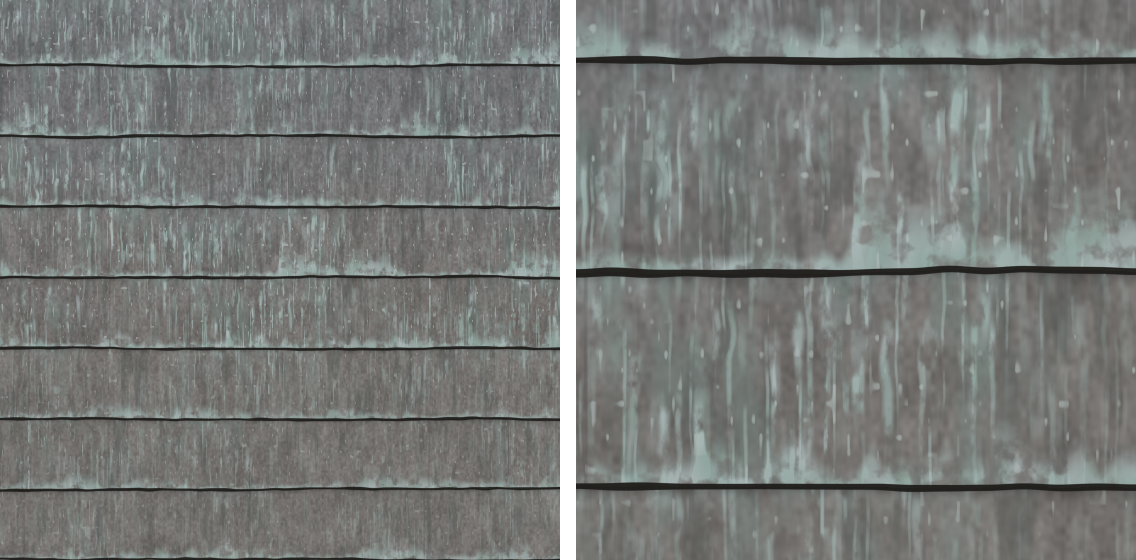
Left: the whole. Right: its middle third, enlarged.
Reproduce this texture procedurally as a Shadertoy shader.

```glsl
// Weathered copper cladding: eight overlapping courses with verdigris runs and dark seams.

float hash(vec2 p) {
    vec3 q = fract(p.xyx * vec3(0.1031, 0.1030, 0.0973));
    q += dot(q, q.yzx + 33.33);
    return fract((q.x + q.y) * q.z);
}

float noise(vec2 p) {
    vec2 i = floor(p), f = fract(p);
    f = f * f * (3.0 - 2.0 * f);
    return mix(mix(hash(i), hash(i + vec2(1, 0)), f.x),
               mix(hash(i + vec2(0, 1)), hash(i + vec2(1, 1)), f.x), f.y);
}

float fbm(vec2 p) {
    float sum = 0.0, gain = 0.533;
    for (int i = 0; i < 4; i++) {
        sum += gain * noise(p);
        p = p * 2.03 + 17.7;
        gain *= 0.5;
    }
    return sum;
}

// Thin runs, one per column, each fading upward and downward from its own span
float drips(float x, float height, float row, float columns) {
    float wobble = 0.3 * (noise(vec2(x * 40.0, height * 7.0 + row * 5.0)) - 0.5);
    float u = x * columns + wobble;
    vec2 id = vec2(floor(u), row * 13.0 + columns);
    float top = 0.35 + 0.8 * hash(id);
    float span = 0.25 + 0.9 * hash(id + 41.3);
    float along = (top - height) / span;
    float width = mix(0.3, 0.12, clamp(along, 0.0, 1.0));
    float side = abs(fract(u) - 0.35 - 0.3 * hash(id + 7.9));
    float fade = smoothstep(0.0, 0.12, along) * (1.0 - smoothstep(0.4, 1.0, along));
    return (1.0 - smoothstep(width * 0.2, width, side)) * fade * step(0.4, hash(id + 91.7));
}

void mainImage(out vec4 fragColor, in vec2 fragCoord) {
    vec2 uv = fragCoord / iResolution.xy;
    float x = uv.x;

    // Courses: signed distance to the nearest slightly bowed seam, in course heights
    float s = uv.y * 7.93;
    float seam = floor(s + 0.5);
    float bow = 0.035 * (noise(vec2(x * 7.0, seam * 9.0)) - 0.5)
              + 0.012 * (noise(vec2(x * 45.0, seam * 4.0)) - 0.5);
    float toSeam = s - seam + bow * (1.0 - 2.0 * abs(s - seam));
    float row = toSeam < 0.0 ? seam - 1.0 : seam;
    float height = toSeam < 0.0 ? 1.0 + toSeam : toSeam;
    float pixel = 7.93 / iResolution.y;

    // Panels: seven across, with joints shifted a little in each course
    float joint = x * 7.0 - 0.31 + 0.2 * (hash(vec2(row, 3.7)) - 0.5);
    vec2 panel = vec2(floor(joint), row);
    vec2 jointId = vec2(floor(joint + 0.5), row);
    float toJoint = abs(fract(joint + 0.5) - 0.5);

    // Bare metal: brown below, cooler above, with brushed tone
    vec2 local = vec2(x, height + row * 11.0);
    float cool = smoothstep(0.35, 0.95, uv.y + 0.3 * (fbm(vec2(x * 5.0, s)) - 0.5));
    vec3 color = mix(vec3(0.452, 0.436, 0.424), vec3(0.440, 0.440, 0.452), cool);
    color += 0.025 * (hash(panel + 5.1) - 0.5);
    color += 0.06 * (fbm(local * vec2(14.0, 2.5)) - 0.5);
    color += 0.11 * (fbm(local * vec2(90.0, 4.0)) - 0.5);
    color += 0.06 * (noise(local * vec2(300.0, 24.0)) - 0.5);
    color += 0.05 * (noise(local * vec2(260.0, 33.0) + 71.0) - 0.5);

    // Wear grows toward the upper courses and gathers in broad patches
    float wear = mix(0.58, 1.0, smoothstep(0.1, 0.6, uv.y));
    wear *= 0.85 + 0.25 * hash(vec2(row, 8.3));
    float patches = smoothstep(0.25, 0.7, fbm(vec2(x * 11.0, s * 0.9 + 4.0)));

    // Green film and dark stains drawn out downward
    float film = smoothstep(0.42, 0.75, fbm(local * vec2(65.0, 2.0) + 6.0));
    color = mix(color, vec3(0.45, 0.52, 0.50), 0.55 * film * wear * patches);
    float stain = smoothstep(0.52, 0.8, fbm(local * vec2(85.0, 1.8) + 31.0));
    color = mix(color, vec3(0.32, 0.335, 0.325), 0.45 * stain);

    // Pale verdigris: drips at three scales, broken up by grain
    float grain = smoothstep(0.2, 0.65, fbm(local * vec2(150.0, 10.0)));
    float runs = 0.0;
    for (int i = 0; i < 3; i++) {
        float columns = 53.0 * pow(1.7, float(i));
        runs = max(runs, drips(x, height, row, columns) * (0.95 - 0.1 * float(i)));
    }
    float streaks = smoothstep(0.54, 0.86, noise(local * vec2(190.0, 3.0)));
    float pale = (0.85 * runs + 0.45 * streaks) * grain * wear * mix(0.38, 1.0, patches);

    // Crust climbing in ragged tongues from the lower edge, and a bloom under the overlap
    float mound = smoothstep(0.45, 0.85, fbm(vec2(x * 15.0, row * 5.3)));
    float tongue = noise(vec2(x * 110.0, row * 7.0)) * noise(vec2(x * 47.0, row * 3.0));
    float climb = 0.05 + 0.16 * tongue + 0.28 * mound * wear;
    float crumbs = smoothstep(0.3, 0.6, fbm(local * vec2(95.0, 11.0) + 9.0));
    float crust = (1.0 - smoothstep(0.2 * climb, 1.3 * climb, height)) * mix(0.2, 1.0, crumbs);
    float bloom = exp((height - 1.0) * 8.0) * crumbs * patches * wear;
    pale = clamp(pale + 0.9 * crust * mix(0.7, 1.0, wear) + 0.45 * bloom, 0.0, 1.0);
    vec3 verdigris = mix(vec3(0.57, 0.67, 0.64), vec3(0.69, 0.75, 0.75), noise(local * vec2(70.0, 6.0)));
    color = mix(color, verdigris, 0.88 * pale);

    // Small pale flecks, taller than wide
    float fleck = smoothstep(0.86, 0.98, noise(local * vec2(230.0, 13.0) + 53.0));
    color = mix(color, vec3(0.70, 0.75, 0.74), 0.6 * fleck * wear);

    // Joints: faint and partly hidden, a few edged with verdigris
    float line = 1.0 - smoothstep(0.003, 0.010 + 0.5 * pixel, toJoint);
    float edged = step(0.85, hash(jointId + 23.0)) * grain;
    float shown = 0.35 * hash(jointId + 61.0) * noise(local * vec2(9.0, 4.0));
    color = mix(color, mix(vec3(0.27), verdigris, edged), line * max(shown, 0.7 * edged));

    // Shadow below each overlap and the dark seam itself
    color *= 1.0 - 0.35 * exp((height - 1.0) * 35.0);
    float thickness = 0.009 + 0.012 * noise(vec2(x * 30.0, seam * 3.1));
    float gap = 1.0 - smoothstep(thickness - 0.5 * pixel, thickness + pixel, abs(toSeam));
    color = mix(color, vec3(0.12, 0.115, 0.105), 0.95 * gap);

    fragColor = vec4(clamp(color, 0.0, 1.0), 1.0);
}
```
